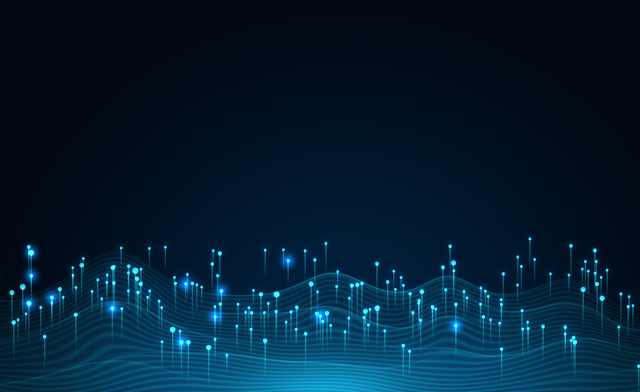
A WebGL 1 fragment shader for this background:

```glsl
precision highp float;
// Dark blue backdrop with a glowing wave mesh and scattered light pins.
uniform vec2 u_resolution;

const vec3 NIGHT = vec3(0.0, 0.030, 0.068);
const vec3 HALO = vec3(0.005, 0.125, 0.235);
const vec3 SHALLOW = vec3(0.010, 0.135, 0.240);
const vec3 DEEP = vec3(0.025, 0.290, 0.450);
const vec3 TEAL = vec3(0.080, 0.560, 0.600);
const vec3 CYAN = vec3(0.200, 0.880, 0.900);
const vec3 BLUE = vec3(0.060, 0.500, 0.950);

const vec2 HALO_CENTER = vec2(0.54, 0.15);
const vec2 HALO_SCALE = vec2(1.5, 1.0);
const float RIDGE_BASE = 0.245;
const float MESH_LINES = 88.0;
const int STRANDS = 7;
const int PIN_LAYERS = 8;
const float PIN_COLUMNS = 26.0;
const float PIN_CHANCE = 0.88;
const float FLARE_CHANCE = 0.09;

float bump(float x, float center, float width) {
  float d = (x - center) / width;
  return exp(-d * d);
}

float hash(vec2 p) {
  vec3 q = fract(p.xyx * vec3(0.1031, 0.1030, 0.0973));
  q += dot(q, q.yzx + 33.33);
  return fract((q.x + q.y) * q.z);
}

// Height of the wave crest across the canvas.
float ridge(float x) {
  return RIDGE_BASE + 0.115 * bump(x, 0.18, 0.085) + 0.058 * bump(x, 0.52, 0.065)
    + 0.050 * bump(x, 0.70, 0.050) + 0.042 * bump(x, 0.885, 0.055)
    - 0.045 * smoothstep(0.92, 1.0, x);
}

// Contour lines that follow the crest above and ripple below.
float meshLines(vec2 uv, float crest) {
  float level = uv.y - (crest - RIDGE_BASE) * smoothstep(0.0, 0.3, uv.y);
  float calm = 1.0 - smoothstep(0.10, 0.28, uv.y);
  level += calm * (0.020 * sin(9.0 * uv.x + 14.0 * uv.y + 1.0)
    + 0.008 * sin(21.0 * uv.x - 20.0 * uv.y));
  return pow(0.5 + 0.5 * cos(6.28318 * MESH_LINES * level), 2.0);
}

// Bright threads: the first lies on the crest, the rest spread downward.
vec3 strands(vec2 uv, float crest, float px) {
  vec3 light = vec3(0.0);
  for (int i = 0; i < STRANDS; i++) {
    float k = float(i);
    float depth = k / float(STRANDS);
    float y = RIDGE_BASE - 0.034 * k + (crest - RIDGE_BASE) * (1.0 - depth);
    y += 0.022 * min(k, 1.0) * sin(uv.x * (9.0 + k) + 1.9 * k);
    float d = uv.y - y;
    float wave = 0.5 + 0.5 * sin(6.0 * uv.x + 2.3 * k);
    float power = i == 0 ? bump(uv.x, 0.57, 0.27) : 0.65 * wave * wave;
    float core = 1.0 - smoothstep(0.0, 0.0015 + px, abs(d));
    float veil = exp(d / 0.018) * smoothstep(px, -px, d);
    light += power * (0.42 * core * TEAL + 0.17 * veil * TEAL);
  }
  return light;
}

// Pins with round heads, fading stems and occasional blue flares.
vec3 pins(vec2 uv, float aspect, float px) {
  vec3 light = vec3(0.0);
  for (int i = 0; i < PIN_LAYERS; i++) {
    float layer = float(i);
    float shift = 0.37 * layer;
    float column = floor(uv.x * PIN_COLUMNS + shift);
    for (int j = -1; j <= 1; j++) {
      vec2 id = vec2(column + float(j), layer * 17.0 + 3.0);
      float a = hash(id);
      float b = hash(id + 41.3);
      float c = hash(id + 87.7);
      float present = step(hash(id + 129.1), PIN_CHANCE);
      float x = (id.x + 0.1 + 0.8 * a - shift) / PIN_COLUMNS;
      float top = 0.225 + 0.65 * (ridge(x) - RIDGE_BASE) + 0.16 * (b + c - 1.0);
      vec2 d = vec2((uv.x - x) * aspect, uv.y - top);
      float size = hash(id + 211.9);
      float radius = 0.0028 + 0.0045 * pow(size, 5.0);
      float span = 0.045 + 0.065 * size;
      float head = 1.0 - smoothstep(radius - 0.5 * px, radius + px, length(d));
      float stem = 1.0 - smoothstep(0.0003, 0.0009 + px, abs(d.x));
      stem *= step(d.y, 0.0) * clamp(1.0 + d.y / span, 0.0, 1.0);
      float flare = step(1.0 - FLARE_CHANCE, hash(id + 307.3));
      float glow = exp(-dot(d, d) / 0.00022);
      vec3 tint = mix(CYAN, vec3(0.35, 0.85, 1.0), flare);
      light += present * (tint * (0.85 * head + 0.38 * stem)
        + BLUE * glow * (0.06 + 0.75 * flare));
    }
  }
  return light;
}

void main() {
  vec2 uv = gl_FragCoord.xy / u_resolution;
  float aspect = u_resolution.x / u_resolution.y;
  float px = 1.0 / u_resolution.y;
  float crest = ridge(uv.x);

  // Backdrop
  float reach = length((uv - HALO_CENTER) * HALO_SCALE);
  vec3 color = mix(HALO, NIGHT, smoothstep(0.0, 0.95, reach));

  // Wave body
  float sheet = smoothstep(-px, 0.035, crest - uv.y);
  float side = 1.0 - 0.55 * smoothstep(0.2, 0.55, abs(uv.x - 0.52));
  float depth = clamp(1.0 - uv.y / crest, 0.0, 1.0);
  vec3 body = mix(SHALLOW, DEEP, smoothstep(0.0, 1.0, depth)) * side;
  color = mix(color, body, 0.9 * sheet);
  float mesh = meshLines(uv, crest) * smoothstep(-px, px, crest - uv.y);
  color += TEAL * mesh * side * (0.13 + 0.10 * depth);
  color += strands(uv, crest, px) * side;

  // Glow at the foot and the pins
  color += TEAL * 0.55 * bump(uv.x, 0.51, 0.13) * bump(uv.y, 0.0, 0.07);
  color += pins(uv, aspect, px);
  gl_FragColor = vec4(min(color, 1.0), 1.0);
}
```
